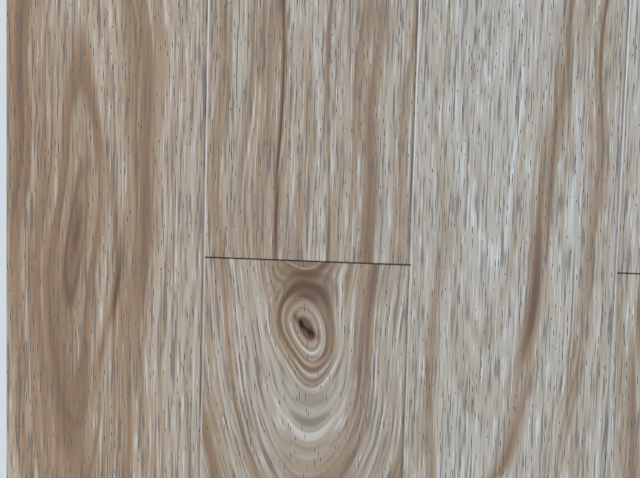
This texture is drawn by a Shadertoy shader. Its source:

```glsl
// Wooden floor planks with flowing grain, dark streaks, pores, thin seams and one knot.
#define PLANK_WIDTH 0.424
#define PLANK_SPREAD 0.017
#define JOINT_Y 0.462
#define JOINT_TILT 0.0165
#define BORDER_X 0.0139
#define KNOT_CENTER vec2(0.645, 0.320)
#define KNOT_RADIUS vec2(0.061, 0.096)
#define DARK_WOOD vec3(0.42, 0.34, 0.30)
#define TAN_WOOD vec3(0.60, 0.53, 0.46)
#define LIGHT_WOOD vec3(0.70, 0.68, 0.65)
#define PALE vec3(0.82, 0.85, 0.89)
#define GREY_FIBRE vec3(0.44, 0.42, 0.41)

float hash(vec2 cell) {
    return fract(sin(dot(cell, vec2(127.1, 311.7))) * 43758.5);
}

float noise(vec2 p) {
    vec2 cell = floor(p), f = fract(p);
    f = f * f * (3.0 - 2.0 * f);
    float low = mix(hash(cell), hash(cell + vec2(1, 0)), f.x);
    float high = mix(hash(cell + vec2(0, 1)), hash(cell + vec2(1, 1)), f.x);
    return mix(low, high, f.y);
}

// Soft bell around zero
float bell(float offset, float width) {
    offset /= width;
    return exp(-offset * offset);
}

// Short vertical pores, one candidate per cell
float pores(vec2 p) {
    vec2 grid = p * vec2(60.0, 36.0);
    grid.y += 7.0 * hash(vec2(floor(grid.x), 3.0));
    vec2 cell = floor(grid), f = fract(grid) - 0.5;
    f.x += 0.6 * (hash(cell + 5.0) - 0.5) + 0.15 * f.y;
    float halfLength = 0.1 + 0.35 * hash(cell + 9.0);
    return step(0.72, hash(cell)) * bell(f.x, 0.13) * (1.0 - smoothstep(0.4, 1.0, abs(f.y) / halfLength));
}

// Wood brightness and ring distance; x runs 0 to 1 across the plank
vec2 woodGrain(float x, vec2 p, float column, bool knotBoard) {
    float y = p.y, seed = column * 17.0 + (knotBoard ? 7.0 : 0.0);

    // Heart of the growth rings: position, stretch, base brightness
    vec4 heart = vec4(0.36, 0.95, 0.32, 0.68);
    if (column < 0.5) heart = vec4(0.38, 0.51, 0.28, 0.47);
    else if (knotBoard) heart = vec4(0.52, 0.52, 0.62, 0.53);
    else if (column < 1.5) heart = vec4(0.48, 0.38, 0.10, 0.51);

    float wobble = 0.025 * sin(y * 6.0 + seed) + 0.012 * sin(y * 15.0 + x * 5.0 + seed);
    vec2 d = vec2(x - heart.x + wobble, (y - heart.y) * heart.z);
    float ring = length(d);

    // Closed rings replace the plank grain around the knot
    vec2 k = (p - KNOT_CENTER) / KNOT_RADIUS;
    k += 0.12 * sin(k.yx * 3.0 + 1.0);
    float knotRing = length(k);
    float knot = knotBoard ? 1.0 - smoothstep(0.7, 1.7, knotRing) : 0.0;
    ring = mix(ring, knotRing * 0.16, knot);

    // Broad bands and growth lines
    float along = y * 0.8 + 2.0 * d.x + seed;
    float tone = heart.w + 0.34 * (noise(vec2(ring * 9.0 + seed, along)) - 0.5);
    tone += 0.30 * (noise(vec2(ring * 31.0 + seed, along * 1.7)) - 0.5);
    tone += 0.26 * (noise(vec2(ring * 80.0, along * 3.0)) - 0.5);

    // Streaks particular to each kind of board
    if (column < 0.5) {
        float bend = 0.5 + 0.08 * sin(y * 7.0 + 4.5);
        tone -= 0.32 * bell(x - bend, 0.022) * (0.25 + bell(y - 0.42, 0.2));
        tone -= 0.10 * (1.0 - smoothstep(0.03, 0.08, ring));
    } else if (knotBoard) {
        tone -= 0.14 * knot + 0.14 * bell(knotRing - 0.95, 0.16);
        tone += 0.10 * sin(knotRing * 24.0 + 3.0 * noise(k * 2.0)) * knot;
        tone -= 0.24 * bell(x - 0.5, 0.24) * smoothstep(0.33, 0.42, y);
        tone -= 0.20 * bell(x - 0.55, 0.2) * (1.0 - smoothstep(0.0, 0.2, y));
        tone -= 0.9 * bell(k.y + 0.35 * k.x, 0.11) * bell(k.x, 0.28);
    } else if (column < 1.5) {
        float sway = 0.012 * sin(y * 9.0);
        tone -= 0.45 * bell(x - 0.35 - sway, 0.011) + 0.14 * bell(x - 0.32, 0.06);
        tone -= 0.36 * bell(x - 0.585 + sway, 0.010);
    } else {
        float sway = 0.02 * sin(y * 8.0);
        tone -= 0.34 * bell(x - 0.43 - 0.29 * sqrt(y) - sway, 0.05);
        tone -= 0.24 * bell(x - 0.82 - 0.08 * y + sway, 0.05);
        tone -= 0.32 * bell(x - 0.13 + sway, 0.03) * (1.0 - smoothstep(0.3, 0.7, y));
    }
    return vec2(tone, ring);
}

void mainImage(out vec4 fragColor, in vec2 fragCoord) {
    vec2 p = fragCoord / iResolution.y;
    float pixel = 1.0 / iResolution.y;

    // Plank layout, widening slightly toward the top
    float width = PLANK_WIDTH + PLANK_SPREAD * p.y;
    float across = (p.x + 0.004) / width;
    float column = floor(across), x = fract(across);
    float joint = p.y - JOINT_Y + JOINT_TILT * (across - 1.0);
    bool knotBoard = column == 1.0 && joint < 0.0;

    // Wood colour ramp
    vec2 grain = woodGrain(x, p, column, knotBoard);
    float tone = grain.x;
    vec3 color = mix(DARK_WOOD * 0.4, DARK_WOOD, smoothstep(-0.6, 0.05, tone));
    color = mix(color, TAN_WOOD, smoothstep(0.0, 0.42, tone));
    color = mix(color, LIGHT_WOOD, smoothstep(0.3, 0.75, tone));
    color = mix(color, PALE, smoothstep(0.75, 1.05, tone));

    // Grey fibres, pale flecks and pores
    vec2 fibre = vec2(knotBoard ? grain.y : x, p.y) + column * 3.0;
    float strands = 0.5 * (noise(fibre * vec2(115, 9)) + noise(fibre * vec2(165, 26)));
    color = mix(color, GREY_FIBRE, 0.65 * smoothstep(0.48, 0.85, strands));
    color = mix(color, PALE, 0.55 * smoothstep(0.42, 0.12, strands) * smoothstep(0.2, 0.6, tone));
    color = mix(color, GREY_FIBRE * 0.85, 0.55 * pores(vec2(x + column * 3.0, p.y)));
    color *= mix(vec3(1.0, 0.97, 0.94), vec3(0.98, 1.0, 1.01), smoothstep(0.0, 1.0, p.x));

    // Pale bevel beside a faint shadow along each long seam, dark line at end joints
    float seam = (across - round(across)) * width;
    if (across > 0.5) {
        color *= 1.0 - 0.22 * bell(seam + 0.004, 0.002 + 0.4 * pixel);
        color = mix(color, PALE, (0.3 + 0.5 * p.y) * bell(seam, 0.0013 + 0.4 * pixel));
    }
    if (mod(column, 2.0) > 0.5) color *= 1.0 - 0.5 * bell(joint, 0.001 + 0.4 * pixel);

    // Bright strip past the first plank
    color = mix(PALE, color, smoothstep(-pixel, pixel, p.x - BORDER_X));
    fragColor = vec4(color, 1.0);
}
```
